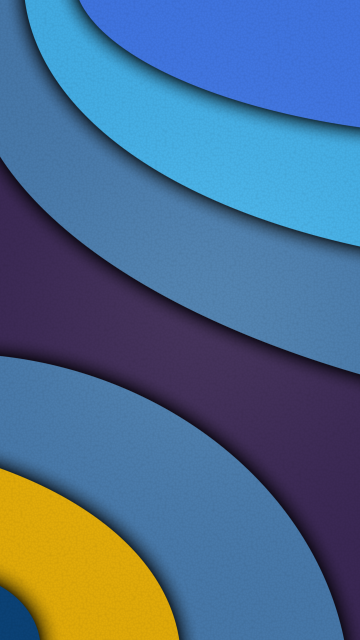
This background is drawn by a Shadertoy shader. Its source:

```glsl
const vec3 PURPLE = vec3(0.215, 0.145, 0.315);
const vec3 STEEL  = vec3(0.265, 0.452, 0.640);
const vec3 CYAN   = vec3(0.250, 0.650, 0.860);
const vec3 ROYAL  = vec3(0.240, 0.440, 0.850);
const vec3 GOLD   = vec3(0.850, 0.645, 0.030);
const vec3 NAVY   = vec3(0.040, 0.250, 0.450);

const float SHADOW_WIDTH    = 0.060;
const float SHADOW_STRENGTH = 0.72;
const vec2  LIGHT_CENTER    = vec2(0.58, 0.92);
const float LIGHT_RADIUS    = 0.50;
const vec3  LIGHT_GAIN      = vec3(0.055, 0.055, 0.040);
const float GRAIN_SCALE     = 150.0;
const float GRAIN_AMOUNT    = 0.07;

float cross2(vec2 u, vec2 v) { return u.x * v.y - u.y * v.x; }

vec2 hash2(vec2 cell) {
    vec2 k = vec2(dot(cell, vec2(127.1, 311.7)), dot(cell, vec2(269.5, 183.3)));
    return fract(sin(k) * 43758.5);
}

// Distance to the nearest scattered point
float cellular(vec2 p) {
    vec2 cell = floor(p), local = fract(p);
    float nearest = 2.0;
    for (int y = -1; y <= 1; y++)
        for (int x = -1; x <= 1; x++) {
            vec2 offset = vec2(x, y);
            nearest = min(nearest, length(offset + hash2(cell + offset) - local));
        }
    return nearest;
}

// Approximate signed distance to a conic arc, negative on the chord side.
// The arc runs from start to end, tangent to both lines through corner.
float conicDistance(vec2 p, vec2 start, vec2 corner, vec2 end, float weight) {
    vec2 e0 = start - corner, e2 = end - corner, q = p - corner;
    float area = cross2(e0, e2);
    float a = cross2(q, e2) / area;
    float c = cross2(e0, q) / area;
    float b = 1.0 - a - c;
    vec2 gradA = vec2(e2.y, -e2.x) / area;
    vec2 gradC = vec2(-e0.y, e0.x) / area;
    float k = 4.0 * weight * weight;
    vec2 gradient = k * (a * gradC + c * gradA) + 2.0 * b * (gradA + gradC);
    return (b * b - k * a * c) / max(length(gradient), 1e-4);
}

// Lay one paper sheet over the color, with a soft shadow around it
void layer(inout vec3 color, float d, vec3 sheet) {
    float pixel = 1.0 / iResolution.x;
    float fade = 1.0 - clamp(d / SHADOW_WIDTH, 0.0, 1.0);
    color *= 1.0 - SHADOW_STRENGTH * fade * fade;
    color = mix(sheet, color, smoothstep(-0.7 * pixel, 0.7 * pixel, d));
}

void mainImage(out vec4 fragColor, in vec2 fragCoord) {
    // One unit is the canvas width
    vec2 p = fragCoord / iResolution.x;
    vec3 color = PURPLE;

    // Sheets stacked toward the upper right
    layer(color, conicDistance(p, vec2(0.0, 1.343), vec2(0.249, 0.956), vec2(1.0, 0.738), 0.93), STEEL);
    layer(color, conicDistance(p, vec2(0.069, 1.778), vec2(0.134, 1.282), vec2(1.0, 1.093), 0.887), CYAN);
    layer(color, conicDistance(p, vec2(0.220, 1.778), vec2(0.338, 1.516), vec2(1.0, 1.424), 0.82), ROYAL);

    // Sheets stacked toward the lower left
    layer(color, conicDistance(p, vec2(0.0, 0.789), vec2(0.816, 0.700), vec2(0.956, 0.0), 0.786), STEEL);
    layer(color, conicDistance(p, vec2(0.0, 0.477), vec2(0.450, 0.315), vec2(0.498, 0.0), 0.92), GOLD);
    layer(color, conicDistance(p, vec2(0.0, 0.150), vec2(0.097, 0.097), vec2(0.111, 0.0), 0.88), NAVY);

    // Soft central light, dimmed where shadows fall
    vec2 toLight = (p - LIGHT_CENTER) / LIGHT_RADIUS;
    float lit = smoothstep(0.05, 0.35, max(color.r, max(color.g, color.b)));
    color += LIGHT_GAIN * lit * exp(-dot(toLight, toLight));

    // Paper grain
    color *= 1.0 + GRAIN_AMOUNT * (0.48 - cellular(p * GRAIN_SCALE));

    fragColor = vec4(clamp(color, 0.0, 1.0), 1.0);
}
```
